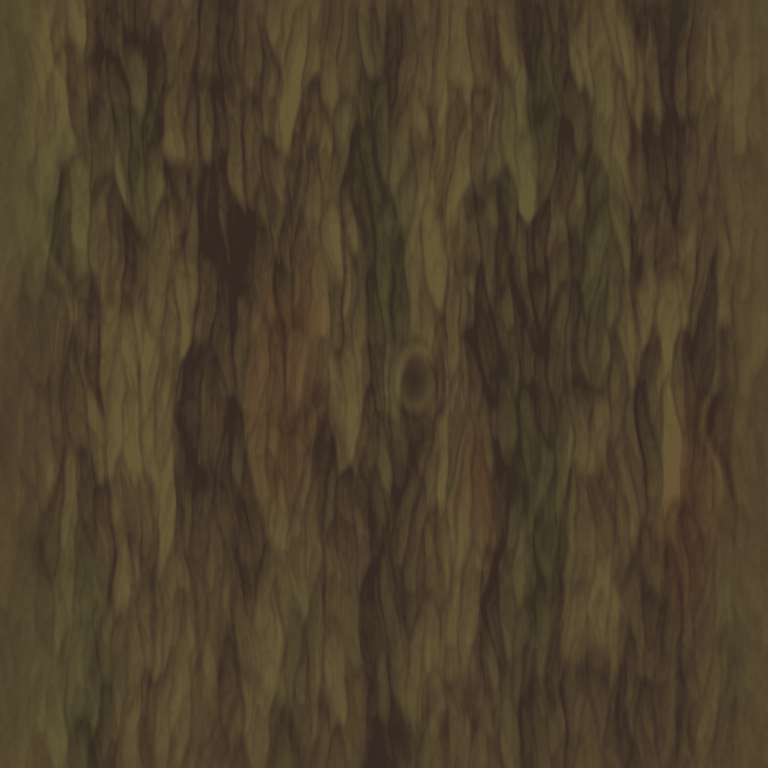
Give the GLSL for this texture, as a WebGL 1 fragment shader.

```glsl
precision highp float;
// Old tree bark: long tapering plates with dark cracks, a deep furrow and a knot.
// Stretched cellular noise at several scales gives the plates, fibres and stains;
// layered sines bend the grain, and one brightness value picks the bark colour.
uniform vec2 u_resolution;

#define PLATE_SCALE vec2(43.0, 8.0)
#define SLAB_SCALE vec2(16.0, 2.7)
#define FIBRE_SCALE vec2(88.0, 19.0)
#define SPECK_SCALE vec2(190.0, 105.0)
#define STAIN_SCALE vec2(15.0, 4.0)
#define BASE_LIGHT 0.64
#define PLATE_CONTRAST 0.66
#define SLAB_CONTRAST 0.56
#define FIBRE_CONTRAST 0.36
#define CRACK_DEPTH 0.27
#define FURROW_X 0.487
#define KNOT_CENTER vec2(0.54, 0.507)

const vec2 KNOT_SIZE = vec2(0.024, 0.042);
const vec3 DARK_BARK = vec3(0.218, 0.166, 0.137);
const vec3 LIGHT_BARK = vec3(0.372, 0.322, 0.203);
const vec3 RUST = vec3(0.345, 0.235, 0.158);
const vec3 MOSS = vec3(0.265, 0.265, 0.165);

vec2 hash2(vec2 p) {
  return fract(sin(vec2(dot(p, vec2(127.1, 311.7)), dot(p, vec2(269.5, 183.3)))) * 43758.5);
}

// Softly blended cells: x = shade (brighter toward the lower tip), y = tint, z = gap to border.
vec3 cells(vec2 p, float crispness) {
  vec2 cell = floor(p), local = fract(p);
  float nearest = 8.0, second = 8.0;
  vec3 sum = vec3(0.0);
  for (int j = -1; j <= 1; j++) {
    for (int i = -1; i <= 1; i++) {
      vec2 offset = vec2(float(i), float(j));
      vec2 toPoint = local - offset - 0.08 - 0.84 * hash2(cell + offset);
      vec2 tone = hash2(cell + offset + 37.0);
      float d = length(toPoint);
      float weight = exp(-d * d * crispness);
      float shade = tone.x + 0.16 * toPoint.x - 0.30 * toPoint.y;
      sum += weight * vec3(shade, tone.y, 1.0);
      second = min(second, max(nearest, d));
      nearest = min(nearest, d);
    }
  }
  return vec3(sum.xy / sum.z, second - nearest);
}

float bump(float x, float width) {
  return exp(-x * x / (width * width));
}

// Layered sines that sway the grain sideways and break up rows of plates.
vec2 bendGrain(vec2 p) {
  float sway = 0.004 * sin(p.y * 13.0 + p.x * 9.0)
             + 0.0025 * sin(p.y * 33.0 - p.x * 41.0 + 1.7)
             + 0.0012 * sin(p.y * 79.0 + p.x * 95.0);
  float slip = 0.035 * sin(p.x * 37.0 + 0.8) + 0.018 * sin(p.x * 97.0 + p.y * 4.0);
  return p + vec2(sway, slip);
}

// A pale winding ridge with a shadow on one side, limited to a height range.
float ridge(vec2 p, float x, float low, float high) {
  float side = p.x - x - 0.011 * sin(p.y * 24.0) - 0.005 * sin(p.y * 51.0 + 1.0);
  float span = smoothstep(low, low + 0.06, p.y) * (1.0 - smoothstep(high - 0.06, high, p.y));
  return span * (0.24 * bump(side, 0.005) - 0.22 * bump(side - 0.011, 0.007));
}

void main() {
  vec2 uv = gl_FragCoord.xy / u_resolution;

  // Grain parts around the knot.
  float knotRadius = length((uv - KNOT_CENTER) / KNOT_SIZE);
  vec2 parted = uv;
  parted.x -= (uv.x - KNOT_CENTER.x) * 0.7 * exp(-0.4 * knotRadius * knotRadius);
  vec2 grain = bendGrain(parted);

  vec3 plate = cells(grain * PLATE_SCALE, 13.0);
  vec3 slab = cells(grain * SLAB_SCALE + 17.0, 9.0);
  vec3 fibre = cells(grain * FIBRE_SCALE + 23.0, 8.0);
  vec3 speck = cells(uv * SPECK_SCALE + 5.0, 6.0);
  vec3 stain = cells(grain * STAIN_SCALE + 71.0, 4.5);

  // Small plates dominate the upper half, broad slabs the borders and the base.
  vec2 margin = min(uv, 1.0 - uv);
  float inner = smoothstep(-0.04, 0.13, margin.x) * smoothstep(-0.12, 0.08, margin.y);
  float fine = inner * mix(0.72, 1.0, smoothstep(0.1, 0.6, uv.y));

  float light = BASE_LIGHT;
  light += PLATE_CONTRAST * fine * (plate.x - 0.5);
  light += SLAB_CONTRAST * mix(0.55, 1.0, inner) * (slab.x - 0.5);
  light += FIBRE_CONTRAST * mix(0.5, 1.0, fine) * (fibre.x - 0.5);
  light += 0.12 * (speck.x - 0.5);
  light -= CRACK_DEPTH * fine * (1.0 - smoothstep(0.0, 0.32, plate.z));
  light -= CRACK_DEPTH * inner * (1.0 - smoothstep(0.0, 0.18, slab.z));
  light -= 0.12 * fine * (1.0 - smoothstep(0.0, 0.35, fibre.z));

  // Broad dark bands and the deep central furrow.
  light -= 0.10 * inner * cos((grain.x - FURROW_X) * 34.5 + 0.5 * sin(uv.y * 5.0));
  light -= 0.32 * bump(grain.x - FURROW_X, 0.021);
  light -= 0.12 * bump(grain.x - FURROW_X - 0.04, 0.035);
  light += ridge(uv, 0.07, 0.56, 1.02) + ridge(uv, 0.93, 0.32, 0.62);

  // Knot: dark core, pale ring, shaded rim.
  light = mix(light, 0.42, 0.65 * (1.0 - smoothstep(0.6, 1.1, knotRadius)));
  light -= 0.36 * bump(knotRadius, 0.50);
  light += 0.22 * bump(knotRadius - 0.86, 0.18);
  light -= 0.16 * bump(knotRadius - 1.2, 0.15);

  light = clamp(light, -0.04, 1.12);
  vec3 color = mix(DARK_BARK, LIGHT_BARK, light);

  // Stains keep the brightness of the bark beneath them.
  float shading = mix(0.78, 1.20, light);
  float rust = smoothstep(0.70, 0.92, stain.y) * inner;
  float moss = 1.0 - smoothstep(0.10, 0.36, stain.y);
  color = mix(color, RUST * shading, 0.38 * rust);
  color = mix(color, MOSS * shading, 0.32 * moss);
  gl_FragColor = vec4(color, 1.0);
}
```
